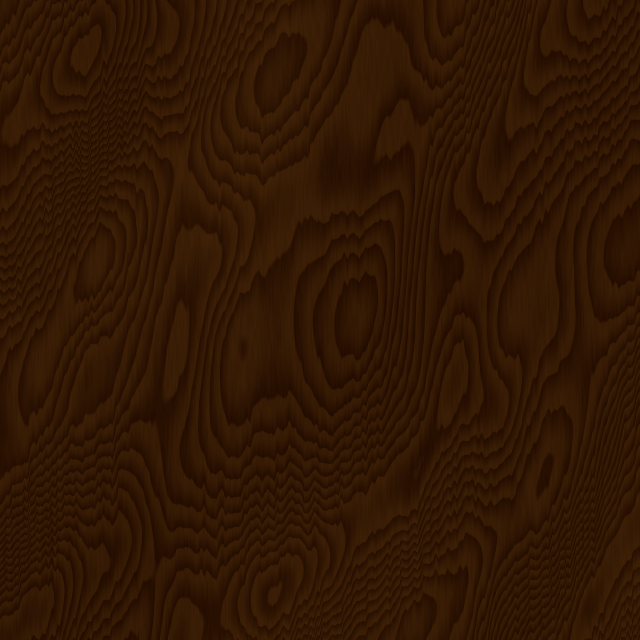
Reproduce this texture procedurally as a Shadertoy shader.

```glsl
// Dark walnut veneer with jagged contour rings and fine vertical fibres.

// Sine-free hash of a lattice point
float hash(vec2 p) {
    vec3 q = fract(p.xyx * 0.1031);
    q += dot(q, q.yzx + 33.33);
    return fract((q.x + q.y) * q.z);
}

// Smooth value noise
float noise(vec2 p) {
    vec2 cell = floor(p), f = fract(p);
    f = f * f * (3.0 - 2.0 * f);
    float low = mix(hash(cell), hash(cell + vec2(1, 0)), f.x);
    float high = mix(hash(cell + vec2(0, 1)), hash(cell + vec2(1, 1)), f.x);
    return mix(low, high, f.y);
}

// Height field whose level lines become the growth rings
float figure(vec2 p) {
    float knots = noise(vec2(p.x * 7.0, p.y * 3.6 - p.x * 3.2) + 17.0);
    float drift = noise(vec2(p.x * 4.6 - p.y * 3.2, p.y * 1.2 + p.x) + 41.0);
    float detail = noise(vec2(p.x * 14.0, p.y * 6.0 - p.x * 5.0) + 73.0);
    return knots * 0.85 + drift * 0.85 + detail * 0.22;
}

void mainImage(out vec4 fragColor, in vec2 fragCoord) {
    vec2 uv = fragCoord / min(iResolution.x, iResolution.y);

    // Fibres pull the rings up and down into ragged teeth
    float coarseTeeth = noise(vec2(uv.x * 75.0, uv.y * 5.0) + 9.0) - 0.5;
    float fineTeeth = noise(vec2(uv.x * 210.0, uv.y * 9.0) + 29.0) - 0.5;
    vec2 p = uv + vec2(0.0, 0.018 * coarseTeeth + 0.014 * fineTeeth);

    // Each ring brightens slowly, then drops to a dark edge
    float level = figure(p) * 15.5;
    float phase = fract(level);
    float blur = fwidth(level);
    float edge = clamp(blur * 1.1, 0.1, 0.45);
    float ring = smoothstep(-0.15, 0.8, phase) * (1.0 - smoothstep(1.0 - edge, 1.0, phase));
    ring = mix(ring, 0.5, smoothstep(0.5, 1.2, blur));

    // Fine vertical fibres and broad stain
    float fibre = noise(vec2(uv.x * 420.0, uv.y * 40.0) + 5.0) - 0.5;
    float stain = noise(vec2(uv.x * 5.0, uv.y * 2.5 - uv.x * 2.0) + 57.0) - 0.5;
    float tone = 0.12 + 0.7 * ring + 0.24 * fibre + 0.24 * stain;

    vec3 darkWood = vec3(0.135, 0.046, 0.0);
    vec3 lightWood = vec3(0.241, 0.126, 0.022);
    fragColor = vec4(mix(darkWood, lightWood, clamp(tone, -0.1, 1.1)), 1.0);
}
```
